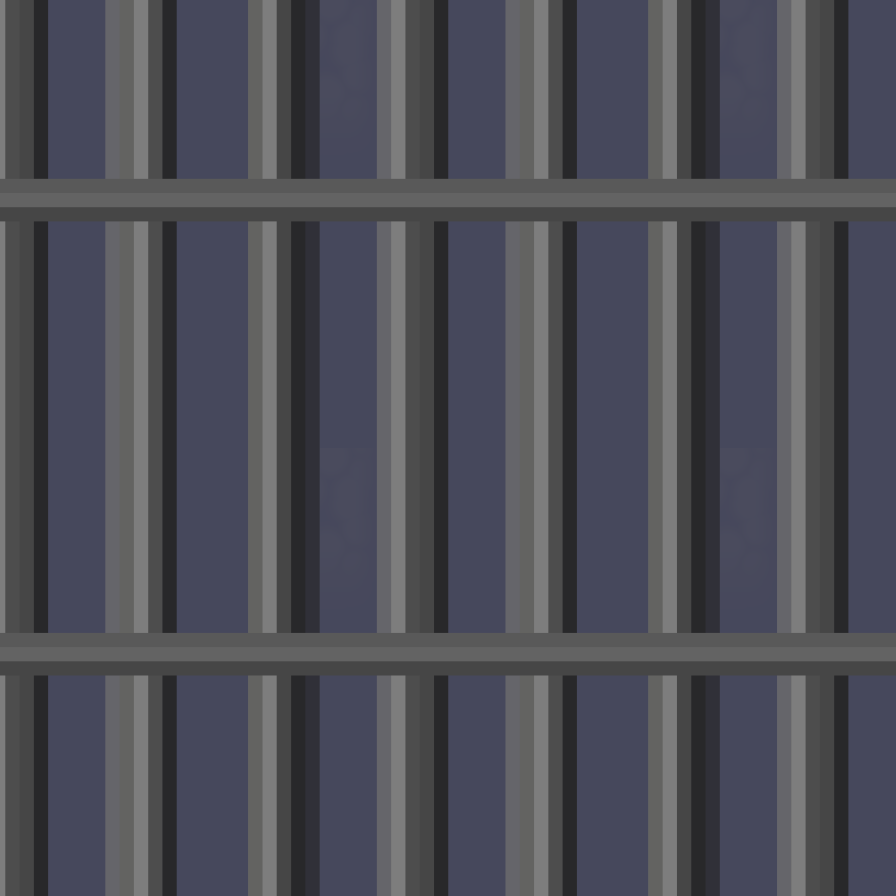
Reproduce this pattern procedurally as a Shadertoy shader.

```glsl
// Grey metal bars over a dusky blue wall, crossed by two bevelled rails.
// Each tile holds three bars of unequal make, painted left to right as flat
// bands: every band edge covers all that lies beyond it, so no seams show.

#define TILE_SIZE   vec2(0.4466, 0.5068)   // repeat, in canvas heights
#define TILE_ORIGIN vec2(-0.0260, 0.2461)  // first bar's left, lower rail's base
#define TILE_UNITS  vec2(28.0, 32.0)       // band widths per tile
#define WALL        vec3(0.276, 0.281, 0.360)
#define COOL_GREY   vec3(0.395, 0.395, 0.415)
#define WARM_GREY   vec3(0.390, 0.390, 0.380)
#define HIGHLIGHT   vec3(0.490)
#define MID_GREY    vec3(0.302)
#define DEEP_GREY   vec3(0.274)
#define CORE_SHADOW vec3(0.158, 0.158, 0.166)
#define SOFT_SHADOW vec3(0.190, 0.190, 0.220)
#define STAIN       0.014

vec2 hash2(vec2 p)
{
    vec2 q = vec2(dot(p, vec2(127.1, 311.7)), dot(p, vec2(269.5, 183.3)));
    return fract(sin(q) * 4375.85);
}

// Distance to the nearest scattered point
float cellular(vec2 p)
{
    vec2 cell = floor(p);
    float nearest = 2.0;
    for (int j = -1; j <= 1; j++)
    for (int i = -1; i <= 1; i++)
    {
        vec2 c = cell + vec2(i, j);
        nearest = min(nearest, length(c + hash2(c) - p));
    }
    return nearest;
}

// Antialiased step; pixel is the pixel size in band units
float edge(float at, float x, float pixel)
{
    return clamp((x - at) / pixel + 0.5, 0.0, 1.0);
}

// Lays a band from the cursor onward, then moves the cursor past it
void band(inout vec3 col, inout float cursor, float x, float pixel, vec3 tint, float width)
{
    col = mix(col, tint, edge(cursor, x, pixel));
    cursor += width;
}

// Faint pale mottling in the gap behind the third bar
vec3 wallColor(vec2 p)
{
    float gap = mod(p.x, TILE_UNITS.x) - 24.0;
    float area = step(0.0, gap) * (1.0 - smoothstep(2.0, 4.5, gap))
               * smoothstep(4.0, 10.0, p.y) * step(p.y, 16.0);
    float mottle = 1.0 - smoothstep(0.3, 0.9, cellular(vec2(gap, p.y) * 0.45));
    return WALL + STAIN * area * mottle * vec3(1.0, 1.0, 0.3);
}

void mainImage(out vec4 fragColor, in vec2 fragCoord)
{
    // Tile space, with the wrap placed inside plain wall
    vec2 scale = TILE_UNITS / TILE_SIZE;
    vec2 p = (fragCoord / iResolution.y - TILE_ORIGIN) * scale;
    p = mod(p + 2.0, TILE_UNITS) - 2.0;
    vec2 pixel = scale / iResolution.y;

    // Upright bars: lit side, highlight, shaded side, shadow, wall again
    vec3 wall = wallColor(p);
    vec3 col = wall;
    float cursor = 0.0;
    for (int i = 0; i < 3; i++)
    {
        band(col, cursor, p.x, pixel.x, COOL_GREY, float(i < 2));
        band(col, cursor, p.x, pixel.x, WARM_GREY, float(i > 0));
        band(col, cursor, p.x, pixel.x, HIGHLIGHT, 1.0);
        band(col, cursor, p.x, pixel.x, MID_GREY, float(i < 2));
        band(col, cursor, p.x, pixel.x, DEEP_GREY, float(i != 1));
        band(col, cursor, p.x, pixel.x, CORE_SHADOW, 1.0);
        band(col, cursor, p.x, pixel.x, SOFT_SHADOW, float(i == 2));
        band(col, cursor, p.x, pixel.x, wall, i == 1 ? 5.0 : 4.0);
    }

    // Cross rail, from its dark underside upward
    vec3 behind = col;
    cursor = 0.0;
    band(col, cursor, p.y, pixel.y, DEEP_GREY, 1.0);
    band(col, cursor, p.y, pixel.y, vec3(0.390), 1.0);
    band(col, cursor, p.y, pixel.y, vec3(0.348), 1.0);
    band(col, cursor, p.y, pixel.y, behind, 0.0);

    fragColor = vec4(col, 1.0);
}
```
